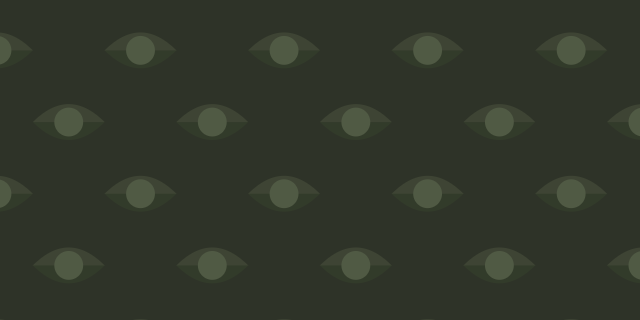
A WebGL 2 fragment shader for this pattern:

```glsl
#version 300 es
precision highp float;
// Staggered rows of almond eyes with round irises on dark olive.
// Each point is folded into its cell; two parabolas bound the almond,
// a circle makes the iris, and the lids differ above and below the midline.

uniform vec2 u_resolution;
out vec4 fragColor;

// Lengths are fractions of the canvas height
const float PITCH = 0.4486;                     // spacing along a row
const float ROW_STEP = 0.2240;                  // spacing between rows
const vec2 FIRST_EYE = vec2(0.2148, 0.1706);    // centre of a bottom row eye
const vec2 EYE_HALF = vec2(0.1121, 0.0560);     // half width and half height
const float IRIS_RADIUS = 0.0450;

const vec3 GROUND = vec3(0.180, 0.200, 0.155);
const vec3 UPPER_LID = vec3(0.243, 0.267, 0.204);
const vec3 LOWER_LID = vec3(0.197, 0.231, 0.165);
const vec3 IRIS = vec3(0.314, 0.353, 0.267);

// Fold the plane into one cell, shifting every other row by half a pitch
vec2 staggeredCell(vec2 p) {
    p -= FIRST_EYE;
    float row = floor(p.y / ROW_STEP + 0.5);
    p.x -= 0.5 * PITCH * mod(row, 2.0);
    p.y -= row * ROW_STEP;
    p.x -= PITCH * floor(p.x / PITCH + 0.5);
    return p;
}

// Approximate signed distance to the almond between two parabolas
float almondDistance(vec2 p, vec2 halfSize) {
    float u = p.x / halfSize.x;
    float slope = 2.0 * halfSize.y * u / halfSize.x;
    return (abs(p.y) - halfSize.y * (1.0 - u * u)) / length(vec2(slope, 1.0));
}

// Coverage of a shape, softened over one pixel
float coverage(float distanceToEdge, float pixel) {
    return clamp(0.5 - distanceToEdge / pixel, 0.0, 1.0);
}

void main() {
    float pixel = 1.0 / u_resolution.y;
    vec2 p = staggeredCell(gl_FragCoord.xy * pixel);

    // Lids, split at the midline
    vec3 lid = mix(UPPER_LID, LOWER_LID, coverage(p.y, pixel));
    vec3 color = mix(GROUND, lid, coverage(almondDistance(p, EYE_HALF), pixel));

    // Iris
    color = mix(color, IRIS, coverage(length(p) - IRIS_RADIUS, pixel));

    fragColor = vec4(color, 1.0);
}
```
